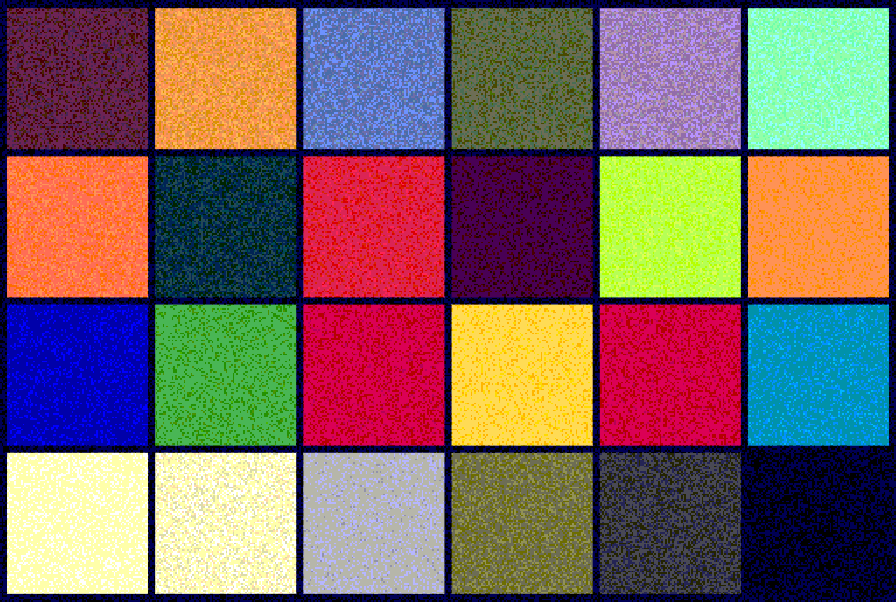
Write a WebGL 1 fragment shader that draws this pattern.

```glsl
precision highp float;

uniform vec2 u_resolution;

float hash(vec2 p) {
    vec3 q = fract(vec3(p.xyx) * 0.1031);
    q += dot(q, q.yzx + 33.33);
    return fract((q.x + q.y) * q.z);
}

// Choose one of six swatches by column
vec3 pick(float column, vec3 a, vec3 b, vec3 c, vec3 d, vec3 e, vec3 f) {
    vec3 left = column < 0.5 ? a : (column < 1.5 ? b : c);
    vec3 right = column < 3.5 ? d : (column < 4.5 ? e : f);
    return column < 2.5 ? left : right;
}

// Rows count upward from the bottom
vec3 swatch(vec2 cell) {
    if (cell.y < 0.5) {
        return pick(cell.x,
            vec3(1.0, 1.0, 0.76), vec3(0.98, 0.97, 0.77), vec3(0.71, 0.71, 0.75),
            vec3(0.46, 0.46, 0.24), vec3(0.21, 0.21, 0.24), vec3(0.0, 0.0, 0.15));
    }
    if (cell.y < 1.5) {
        return pick(cell.x,
            vec3(0.0, 0.0, 0.74), vec3(0.26, 0.68, 0.25), vec3(0.81, 0.0, 0.24),
            vec3(1.0, 0.84, 0.25), vec3(0.81, 0.0, 0.24), vec3(0.0, 0.58, 0.76));
    }
    if (cell.y < 2.5) {
        return pick(cell.x,
            vec3(1.0, 0.46, 0.26), vec3(0.03, 0.19, 0.24), vec3(0.87, 0.12, 0.24),
            vec3(0.27, 0.0, 0.24), vec3(0.74, 1.0, 0.25), vec3(1.0, 0.57, 0.25));
    }
    return pick(cell.x,
        vec3(0.36, 0.12, 0.24), vec3(0.94, 0.60, 0.26), vec3(0.38, 0.48, 0.77),
        vec3(0.35, 0.40, 0.24), vec3(0.64, 0.51, 0.75), vec3(0.54, 1.0, 0.75));
}

void main() {
    // Centred grid of 6 by 4 cells, one unit per cell
    float cellPixels = u_resolution.y * 0.2461;
    vec2 grid = (gl_FragCoord.xy - 0.5 * u_resolution) / cellPixels + vec2(3.0, 2.0);
    vec2 cell = clamp(floor(grid), vec2(0.0), vec2(5.0, 3.0));

    // Square swatches over dark navy lines
    vec2 offset = abs(grid - cell - 0.5);
    float edge = (max(offset.x, offset.y) - 0.476) * cellPixels;
    float inside = 1.0 - smoothstep(-0.5, 0.5, edge);
    vec3 color = mix(vec3(0.0, 0.0, 0.18), swatch(cell), inside);

    // Grain: dither to few levels, coarsest in blue
    float threshold = hash(floor(gl_FragCoord.xy / u_resolution.y * 344.0));
    vec3 levels = vec3(7.0, 7.0, 3.0);
    color = floor(color * levels + threshold) / levels;

    gl_FragColor = vec4(clamp(color, 0.0, 1.0), 1.0);
}
```
